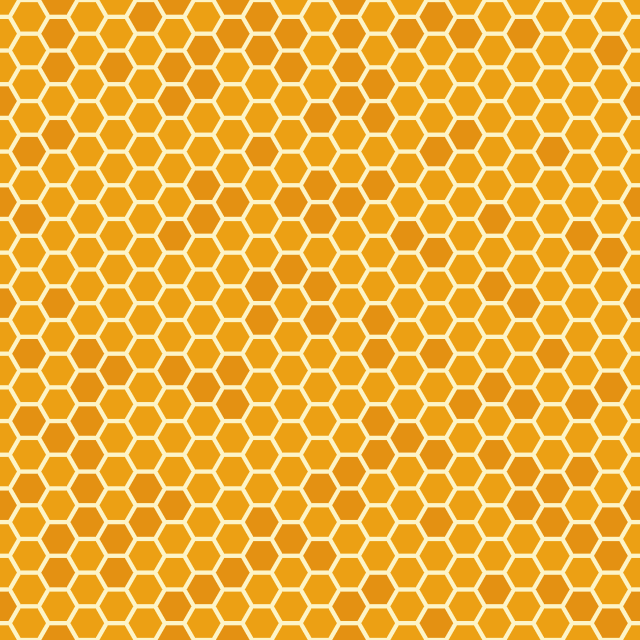
Write a three.js fragment shader that draws this pattern.

```glsl
// Honeycomb of flat-topped hexagons in two amber shades, parted by cream lines.
// Each point takes the nearer centre of two interleaved grids; a hexagonal
// distance draws the wall and a wrapped cell hash picks the shade.

#define COLUMNS 22.0        // even, so that staggered columns wrap
#define ROWS 19.0
#define LINE_WIDTH 0.128    // share of the row height
#define DARK_SHARE 0.32     // share of cells in the darker shade
#define AMBER vec3(0.925, 0.627, 0.078)
#define DARK_AMBER vec3(0.896, 0.568, 0.070)
#define CREAM vec3(0.994, 0.955, 0.780)

varying vec2 vUv;

const vec2 GRID = vec2(COLUMNS, ROWS);
const vec2 PITCH = vec2(2.0, 1.0);            // columns and rows per grid step
const vec2 STAGGER = vec2(1.0, 0.5);          // offset of the odd columns
const vec2 TO_REGULAR = vec2(0.8660254, 1.0); // scales cells to row heights

float hash(vec2 p) {
  return fract(sin(dot(p, vec2(127.1, 311.7))) * 43758.5453);
}

vec2 nearestCentre(vec2 p, vec2 offset) {
  return floor((p - offset) / PITCH + 0.5) * PITCH + offset;
}

// Reaches 0.5 on the border between neighbouring cells
float hexDistance(vec2 p) {
  p = abs(p);
  return max(p.y, dot(p, vec2(0.8660254, 0.5)));
}

void main() {
  vec2 p = vUv * GRID;

  // Nearest hexagon among even and odd columns
  vec2 evenCentre = nearestCentre(p, vec2(0.0));
  vec2 oddCentre = nearestCentre(p, STAGGER);
  vec2 toEven = (p - evenCentre) * TO_REGULAR;
  vec2 toOdd = (p - oddCentre) * TO_REGULAR;
  bool isEven = dot(toEven, toEven) < dot(toOdd, toOdd);
  vec2 centre = isEven ? evenCentre : oddCentre;
  vec2 local = isEven ? toEven : toOdd;

  // Cell shade, with indices wrapped at the canvas edges
  vec2 cell = floor(mod(centre + 0.25, GRID));
  vec3 fill = hash(cell + 1.0) < DARK_SHARE ? DARK_AMBER : AMBER;

  // Cream wall, smoothed over one pixel
  float inset = hexDistance(local) - 0.5 * (1.0 - LINE_WIDTH);
  float wall = clamp(inset / fwidth(p.y) + 0.5, 0.0, 1.0);

  gl_FragColor = vec4(mix(fill, CREAM, wall), 1.0);
}
```
